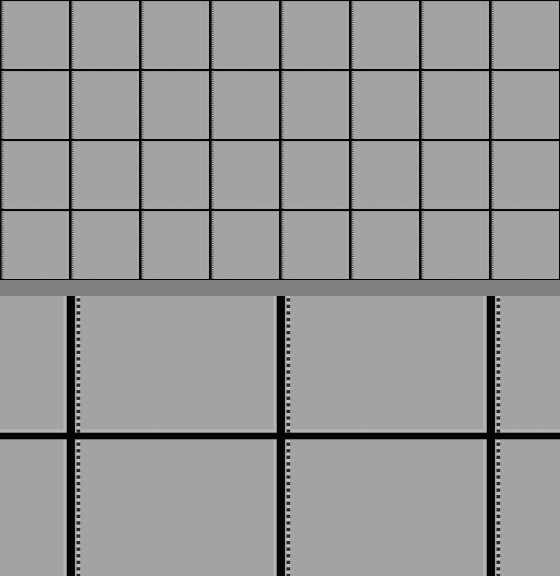
Top: the whole. Bottom: its middle third, enlarged.
Write a WebGL 2 fragment shader that draws this pattern.

```glsl
#version 300 es
precision highp float;

#define GRID vec2(8.0, 4.0)
#define UNITS 64.0
#define POST vec2(-1.0, 1.5)
#define RAIL vec2(-1.0, 1.0)
#define STITCH vec2(2.0, 3.1)
#define STITCHES 32.0
#define WEAR 0.012
#define FACE_COLOR vec3(0.64)
#define LINE_COLOR vec3(0.02)
#define RIM_COLOR vec3(0.71)
#define STITCH_COLOR vec3(0.76)
#define GAP_COLOR vec3(0.16)

uniform vec2 u_resolution;
out vec4 outColor;

float hash(vec2 p) {
    vec3 q = fract(vec3(p.xyx) * 0.1031);
    q += dot(q, q.yzx + 33.33);
    return fract((q.x + q.y) * q.z);
}

// Share of a pixel of width w, centred on x, covered by the span
float coverage(float x, vec2 span, float w) {
    float overlap = min(span.y, x + 0.5 * w) - max(span.x, x - 0.5 * w);
    return clamp(overlap / w, 0.0, 1.0);
}

// Alternating on/off stitches along one tile side
float stitchMask(float y, float w) {
    float period = UNITS / STITCHES;
    float offset = abs(fract(y / period + 0.25) - 0.5);
    return clamp((0.25 - offset) * period / w + 0.5, 0.0, 1.0);
}

// Faint uneven ticks along the foot of a tile
float footWear(vec2 tile, vec2 local) {
    float column = local.x * 0.5;
    vec2 seed = tile * vec2(71.0, 37.0);
    float a = hash(seed + vec2(floor(column), 0.0));
    float b = hash(seed + vec2(floor(column) + 1.0, 0.0));
    float tick = mix(a, b, smoothstep(0.0, 1.0, fract(column))) - 0.5;
    float fade = smoothstep(1.0, 2.0, local.y) * (1.0 - smoothstep(2.5, 5.0, local.y));
    return tick * fade;
}

void main() {
    vec2 cell = gl_FragCoord.xy / u_resolution * GRID;
    vec2 tile = floor(cell);
    vec2 local = fract(cell) * UNITS;
    vec2 seam = (fract(cell + 0.5) - 0.5) * UNITS;
    vec2 pixel = GRID * UNITS / u_resolution;

    // Flat face, worn only at the foot
    vec3 color = FACE_COLOR + WEAR * footWear(tile, local);

    // Pale rims beside the dark lines
    float sideRim = coverage(seam.x, vec2(POST.x - 1.0, POST.x), pixel.x);
    float footRim = coverage(seam.y, vec2(RAIL.y, RAIL.y + 1.0), pixel.y);
    color = mix(color, RIM_COLOR, max(sideRim, footRim));

    // Stitched edge to the right of each vertical line
    vec3 stitch = mix(GAP_COLOR, STITCH_COLOR, stitchMask(local.y, pixel.y));
    color = mix(color, stitch, coverage(seam.x, STITCH, pixel.x));

    // Dark grid lines
    color = mix(color, LINE_COLOR, coverage(seam.x, POST, pixel.x));
    color = mix(color, LINE_COLOR, coverage(seam.y, RAIL, pixel.y));

    outColor = vec4(color, 1.0);
}
```
